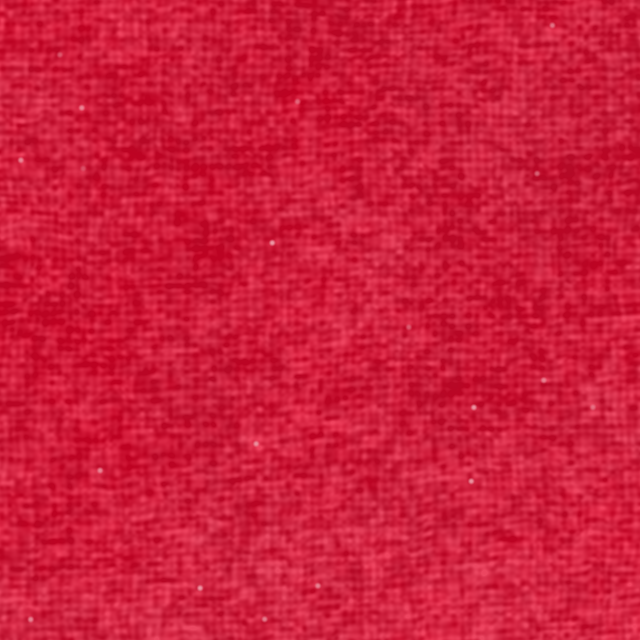
Give the GLSL for this texture, as a Shadertoy shader.

```glsl
// Red terry cloth: fine rows of soft loops, faint worn patches and a few pale lint specks.
#define ROWS 70.0
#define COLUMNS 77.0
#define ROW_TILT 0.07
#define WEAVE_STRENGTH 0.15
#define LOOP_CONTRAST 0.92
#define PATCH_CONTRAST 0.42
#define LINT_GRID 9.0
#define LINT_SHARE 0.25
#define DEEP_RED vec3(0.750, 0.045, 0.165)
#define PALE_RED vec3(0.910, 0.235, 0.345)
#define LINT_PINK vec3(0.930, 0.600, 0.650)

const float TAU = 6.2831853;

float hash(vec2 cell) {
    vec3 q = fract(cell.xyx * vec3(0.1031, 0.1030, 0.0973));
    q += dot(q, q.yzx + 33.33);
    return fract((q.x + q.y) * q.z);
}

// Smooth value noise, centred on zero
float noise(vec2 p) {
    vec2 cell = floor(p);
    vec2 f = fract(p);
    f = f * f * (3.0 - 2.0 * f);
    float low = mix(hash(cell), hash(cell + vec2(1, 0)), f.x);
    float high = mix(hash(cell + vec2(0, 1)), hash(cell + vec2(1, 1)), f.x);
    return mix(low, high, f.y) - 0.5;
}

// Tilt and ripple the rows of the cloth
vec2 bendCloth(vec2 uv) {
    vec2 p = uv;
    p.y -= ROW_TILT * uv.x * (1.0 - uv.y);
    p += 0.014 * vec2(noise(uv * 5.0 + 17.0), noise(uv * 5.0 + 41.0));
    p += 0.006 * vec2(noise(uv * 28.0 + 63.0), noise(uv * 28.0 + 85.0));
    return p;
}

// Regular rows and columns broken up by irregular loops
float loopTone(vec2 p) {
    float rows = cos(TAU * ROWS * p.y);
    float columns = cos(TAU * COLUMNS * p.x);
    float weave = rows + 0.65 * columns;
    float loops = noise(p * vec2(82.0, 102.0) + 11.0);
    float fibres = noise(p * vec2(150.0, 165.0) + 29.0);
    return WEAVE_STRENGTH * weave + LOOP_CONTRAST * loops + 0.35 * fibres;
}

// Broad light and worn patches, paler toward the bottom
float patchTone(vec2 uv) {
    float worn = noise(uv * vec2(4.0, 6.0) + 7.0) * 0.5
               + noise(uv * vec2(10.0, 16.0) + 23.0) * 0.7
               + noise(uv * vec2(24.0, 38.0) + 51.0) * 0.6;
    float light = 0.24 * smoothstep(0.55, 0.0, uv.y) - 0.10 * (uv.x - 0.5) * uv.y;
    return PATCH_CONTRAST * worn + light - 0.07;
}

// Sparse pale specks, at most one per grid cell
float lint(vec2 uv) {
    vec2 cell = floor(uv * LINT_GRID);
    vec2 spot = 0.15 + 0.7 * vec2(hash(cell + 101.0), hash(cell + 131.0));
    float distanceToSpot = length(fract(uv * LINT_GRID) - spot) / LINT_GRID;
    float present = step(hash(cell + 173.0), LINT_SHARE);
    float strength = mix(0.35, 1.0, hash(cell + 197.0));
    return present * strength * smoothstep(0.0065, 0.001, distanceToSpot);
}

void mainImage(out vec4 fragColor, in vec2 fragCoord) {
    vec2 uv = fragCoord / iResolution.y;
    vec2 cloth = bendCloth(uv);

    float tone = 0.36 + loopTone(cloth) + patchTone(uv);
    tone = clamp(tone, -0.12, 1.15);
    vec3 color = mix(DEEP_RED, PALE_RED, tone);

    // Slight dulling where the pile lies flat
    float dull = noise(uv * 45.0 + 71.0) + noise(uv * 6.0 + 93.0);
    color += dull * vec3(-0.025, 0.022, 0.015);

    color = mix(color, LINT_PINK, lint(uv));
    fragColor = vec4(color, 1.0);
}
```
